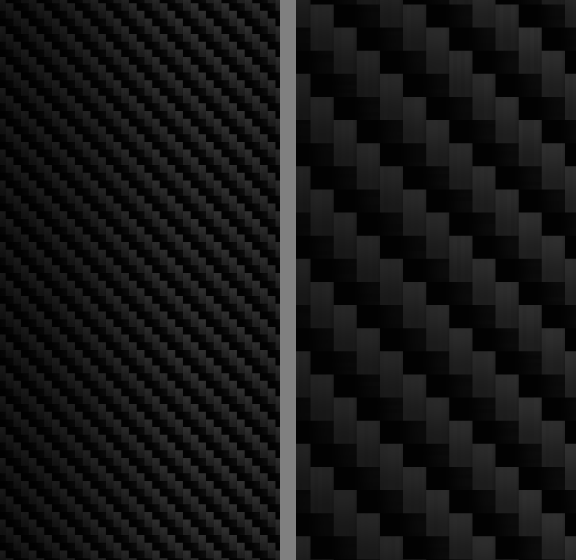
Left: the whole. Right: its middle third, enlarged.
Reproduce this texture procedurally as a WebGL 2 fragment shader.

```glsl
#version 300 es
precision highp float;
// Black carbon fibre in a two-over-two twill weave, softly lit from the right.
uniform vec2 u_resolution;
out vec4 fragColor;

float hash(vec2 p) {
  p = fract(p * vec2(0.1031, 0.1137));
  p += dot(p, p.yx + 33.33);
  return fract((p.x + p.y) * p.x * 91.7);
}

// Grey level of the weave; pos is in canvas widths, measured from the top left.
float weave(vec2 pos) {
  vec2 grid = (pos - vec2(0.0203, 0.0112)) / 0.02753;
  vec2 cell = floor(grid);
  vec2 local = grid - cell;
  float phase = mod(cell.y - cell.x, 4.0);
  float light = mix(0.6, 1.12, smoothstep(0.0, 0.75, pos.x));
  light *= 1.0 - 0.1 * smoothstep(0.85, 1.0, pos.x);

  // Upright tow: two cells tall, brightest near its top.
  if (phase < 1.5) {
    float along = (phase + local.y) * 0.5;
    vec2 tow = vec2(cell.x, cell.y - phase);
    float fibre = hash(vec2(floor(grid.x * 6.0), tow.y) + 200.0) - 0.5;
    float shade = mix(0.162, 0.108, smoothstep(0.05, 0.9, along));
    shade *= 1.0 - 0.12 * smoothstep(0.85, 1.0, local.x);
    shade *= 1.0 + 0.08 * fibre + 0.08 * (hash(tow + 100.0) - 0.5);
    return shade * light;
  }

  // Level tow: two cells wide, in shadow, with a faint sheen at its right end.
  float along = (3.0 - phase + local.x) * 0.5;
  float fibre = hash(vec2(cell.x + phase, floor(grid.y * 6.0)) + 300.0);
  float sheen = smoothstep(0.35, 0.9, along) * (0.85 + 0.3 * fibre);
  return (0.008 + 0.03 * sheen) * light;
}

void main() {
  // Average a 4 by 4 grid of samples to smooth the cell edges.
  float grey = 0.0;
  for (int i = 0; i < 16; i++) {
    vec2 offset = (vec2(i % 4, i / 4) + 0.5) / 4.0 - 0.5;
    vec2 point = gl_FragCoord.xy + offset;
    point.y = u_resolution.y - point.y;
    grey += weave(point / u_resolution.x) / 16.0;
  }
  fragColor = vec4(vec3(grey), 1.0);
}
```
